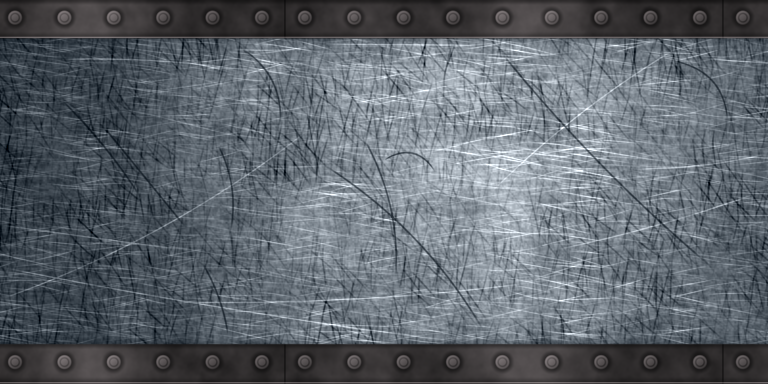
Give the GLSL for this texture, as a Shadertoy shader.

```glsl
// A scratched blue-grey steel plate held between two dark riveted strips.
// Layered cells of random strokes and stretched noise wear the plate; a few
// bowed strokes form the deep scratches, and the strips repeat by tiling.

const float TILE = 1.1406;      // strip length between two seams
const float SEAM = 0.742;       // position of the first seam
const float RIVET_GAP = 0.1286;

float hash(vec2 p) {
    vec3 q = fract(p.xyx * vec3(0.1031, 0.1030, 0.0973));
    q += dot(q, q.yzx + 33.33);
    return fract((q.x + q.y) * q.z);
}

float noise(vec2 p) {
    vec2 i = floor(p), f = fract(p);
    f = f * f * (3.0 - 2.0 * f);
    return mix(mix(hash(i), hash(i + vec2(1, 0)), f.x),
               mix(hash(i + vec2(0, 1)), hash(i + vec2(1, 1)), f.x), f.y);
}

float fbm(vec2 p) {
    float sum = 0.0, amp = 0.5;
    for (int i = 0; i < 4; i++) {
        sum += amp * noise(p);
        p = mat2(1.6, 1.2, -1.2, 1.6) * p + 7.1;
        amp *= 0.5;
    }
    return sum;
}

// Coverage of a thin line, kept stable when narrower than a pixel
float line(float dist, float width, float px) {
    float w = max(width, px);
    return (1.0 - smoothstep(0.0, w, abs(dist))) * width / w;
}

// Parabolic stroke from ends.xy to ends.zw, tapering at both ends
float bowedStroke(vec2 p, vec4 ends, float bow, float width, float px) {
    vec2 along = ends.zw - ends.xy, rel = p - ends.xy;
    float len = length(along);
    float t = dot(rel, along) / (len * len);
    float side = dot(rel, vec2(-along.y, along.x)) / len;
    float taper = smoothstep(0.0, 0.08, t) * smoothstep(1.0, 0.85, t);
    return taper * line(side - bow * 4.0 * t * (1.0 - t), width, px);
}

// One random stroke per cell of a rotated grid
float strokeLayer(vec2 p, float angle, vec2 cell, float width, float seed, float px) {
    float c = cos(angle), s = sin(angle);
    vec2 q = vec2(c * p.x + s * p.y, c * p.y - s * p.x) / cell + seed * 3.7;
    vec2 id = floor(q) + seed * 13.0, f = fract(q) - 0.5;
    float start = (hash(id) - 0.5) * 0.5;
    float slope = (hash(id + 5.3) - 0.5) * 0.6;
    float curve = (hash(id + 9.1) - 0.5) * 0.8;
    float dist = (f.y - start - slope * f.x - curve * f.x * f.x) * cell.y;
    float strength = hash(id + 2.7);
    return line(dist, width, px) * smoothstep(0.5, 0.1, abs(f.x)) * strength * strength;
}

float deepScratches(vec2 p, float px) {
    const vec4 ends[10] = vec4[](
        vec4(.84, .573, 1.27, .12), vec4(.95, .635, 1.03, .27),
        vec4(1.0, .583, 1.135, .55), vec4(.568, .622, .6, .396),
        vec4(1.76, .84, 1.895, .68), vec4(.635, .87, .73, .68),
        vec4(.53, .31, .595, .12), vec4(1.3, .87, 1.87, .29),
        vec4(.27, .67, .49, .40), vec4(.16, .74, .37, .48));
    const float bows[10] = float[](.04, .028, .035, .02, .04, .03, .01, -.02, 0., .01);
    float sum = 0.0;
    for (int i = 0; i < 10; i++) sum += bowedStroke(p, ends[i], bows[i], 0.0045, px);
    return min(sum, 1.0);
}

float brightScratches(vec2 p, float px) {
    const vec4 ends[9] = vec4[](
        vec4(0, .305, 1.22, .107), vec4(0, .22, .82, .675), vec4(0, .414, .47, .35),
        vec4(.44, .214, 1.43, .27), vec4(.16, .845, .62, .82), vec4(.86, .885, 1.25, .882),
        vec4(1.28, .5, 1.78, .885), vec4(1.45, .35, 1.98, .5), vec4(1.66, .56, 2, .6));
    const float bows[9] = float[](-.012, -.04, 0., -.02, .01, 0., .02, -.01, -.01);
    float sum = 0.0;
    for (int i = 0; i < 9; i++) sum += bowedStroke(p, ends[i], bows[i], 0.0036, px);
    return min(sum, 1.0);
}

vec3 plate(vec2 p, float px) {
    vec2 g = (p - vec2(1.2, 0.62)) / vec2(0.62, 0.62);
    float lum = 0.235 + 0.33 * exp(-dot(g, g)) + 0.10 * smoothstep(0.0, 0.9, p.x);
    float wear = (fbm(p * 9.0) - 0.47) * 0.24 + (noise(p * vec2(40, 170)) - 0.5) * 0.12
               + (noise(p * vec2(130, 50)) - 0.5) * 0.12 + (noise(p * 200.0) - 0.5) * 0.12;
    // Pale strokes run nearly flat, dark ones lean steeply; both come in patches
    float pale = 0.0, dark = 0.0;
    for (int i = 0; i < 14; i++) {
        float k = float(i), r = hash(vec2(k, 4.0)) - 0.5;
        vec2 cell = mix(vec2(0.13, 0.03), vec2(0.42, 0.08), hash(vec2(k, 8.0)));
        pale += strokeLayer(p, r * 0.5, cell, 0.0032, k + 1.0, px);
        dark += strokeLayer(p, 1.85 + r * 1.3, cell * 0.8, 0.0042, k + 21.0, px);
    }
    wear += 0.23 * pale * (0.4 + 1.2 * noise(p * 8.0));
    wear -= 0.17 * dark * (0.4 + 1.2 * noise(p * 7.0 + 31.0));
    lum += wear * (0.35 + lum);
    lum += 0.24 * brightScratches(p, px) * (0.5 + 0.8 * noise(p * 30.0));
    lum *= 1.0 - 0.55 * deepScratches(p, px);
    lum *= 0.8 + 0.2 * smoothstep(0.0, 0.02, min(0.9 - p.y, p.y - 0.104));
    return clamp(lum + vec3(-0.037, 0.0, 0.035), 0.0, 1.0);
}

// Strip seen at v = 0 (lower edge) to 1 (upper edge), rivets on its middle
vec3 strip(vec2 p, float midY, float v, float px) {
    float u = fract((p.x - SEAM) / TILE) * TILE;
    float sheen = exp(-pow((u - 0.63) / 0.15, 2.0)) + 0.45 * exp(-pow((u - 0.2) / 0.12, 2.0));
    float lum = 0.17 + 0.14 * sheen + (fbm(p * 22.0) - 0.47) * 0.12;
    lum *= 0.6 + 0.4 * smoothstep(0.0, 0.2, v) * smoothstep(1.0, 0.85, v);
    lum *= 1.0 - 0.5 * line(min(u, TILE - u), 0.004, px);
    float k = clamp(round((u - 0.052) / RIVET_GAP), 0.0, 8.0);
    vec2 r = vec2(u - 0.052 - k * RIVET_GAP, p.y - midY);
    float d = length(r);
    lum *= 1.0 - 0.45 * smoothstep(0.034, 0.018, d);
    float dome = 0.31 + 0.12 * sheen + dot(r, vec2(-3.0, 4.0)) - 0.10 * line(d - 0.011, 0.004, px);
    lum = mix(lum, dome, smoothstep(0.018 + px, 0.018 - px, d));
    lum += 0.32 * line(v * 0.1 - 0.003, 0.003, px);
    return max(lum * vec3(1.04, 0.98, 0.99), 0.0);
}

void mainImage(out vec4 fragColor, in vec2 fragCoord) {
    float px = 1.0 / iResolution.y;
    vec2 p = fragCoord * px;
    vec3 col = plate(p, px);
    col = mix(col, strip(p, 0.954, (p.y - 0.9) / 0.1, px), smoothstep(-px, px, p.y - 0.9));
    col = mix(col, strip(p, 0.057, p.y / 0.104, px), smoothstep(px, -px, p.y - 0.104));
    fragColor = vec4(col, 1.0);
}
```
